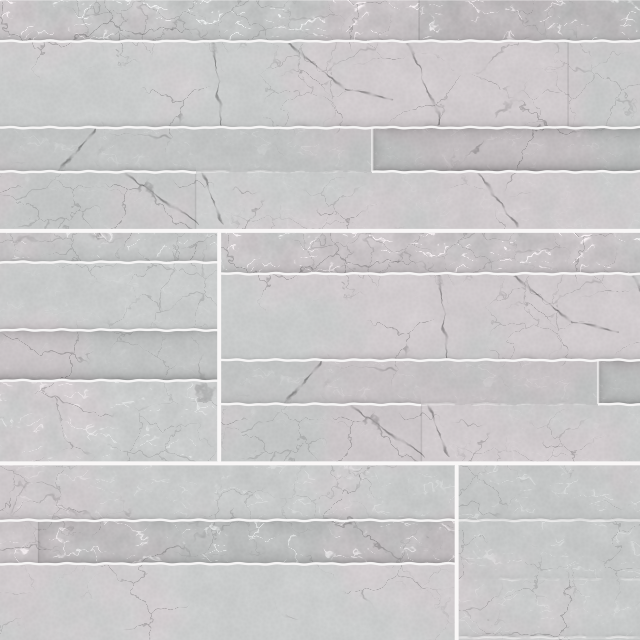
Reproduce this texture procedurally as a three.js fragment shader.

```glsl
// Split-face stone cladding: three courses of staggered panels, each cut into
// uneven strips by pale ledges. Marble veins and chisel marks come from cellular
// noise, cloudy tone from layered sines; one panel design repeats, shifted.
varying vec2 vUv;

const float COURSE = 0.3633;
const vec3 GROUT = vec3(0.975, 0.97, 0.97);
const vec3 LEDGE_LIGHT = vec3(0.965, 0.96, 0.96);
const vec3 COOL = vec3(0.99, 1.0, 1.0);
const vec3 WARM = vec3(1.014, 0.988, 1.0);

struct Panel {
  float left, seed;
  vec3 ledges, strength;               // depth and visibility of each ledge
  vec4 splits, toneL, toneR;           // per strip: butt joint, tone either side
  vec4 rough, recess;                  // per strip: chiselling, sunken right part
};

Panel panelAt(float x, float course) {
  if (course < 0.5 || (course < 1.5 && x > 0.3425))
    return Panel(course < 0.5 ? -0.0104 : 0.3425, 1.0,
      vec3(0.067, 0.202, 0.271), vec3(1.0), vec4(0.665, 0.898, 0.592, 0.316),
      vec4(0.775, 0.803, 0.772, 0.782), vec4(0.735, 0.797, 0.755, 0.803),
      vec4(1.0, 0.04, 0.2, 0.1), vec4(0.0, 0.0, 1.0, 0.0));
  if (course < 1.5)
    return Panel(0.0, 4.0,
      vec3(0.049, 0.155, 0.234), vec3(1.0), vec4(9.0, 9.0, -1.0, 9.0),
      vec4(0.78, 0.803, 0.775, 0.803), vec4(0.775),
      vec4(0.7, 0.12, 0.1, 0.5), vec4(0.0, 0.0, 0.9, 0.0));
  if (x < 0.7135)
    return Panel(0.0, 7.0,
      vec3(0.089, 0.157, 9.0), vec3(1.0), vec4(9.0, 0.06, 9.0, 9.0),
      vec4(0.797, 0.78, 0.805, 0.805), vec4(0.75),
      vec4(0.3, 0.9, 0.03, 0.0), vec4(0.0, 0.4, 0.0, 0.0));
  return Panel(0.7135, 11.0,
    vec3(0.089, 0.181, 0.272), vec3(0.75, 0.3, 0.6), vec4(9.0),
    vec4(0.785, 0.79, 0.795, 0.795), vec4(0.79),
    vec4(0.4, 0.35, 0.25, 0.1), vec4(0.0));
}

float pick(vec4 v, float i) {
  return dot(v, 1.0 - step(0.5, abs(vec4(0.0, 1.0, 2.0, 3.0) - i)));
}

float band(float d, float halfWidth) {
  return 1.0 - smoothstep(halfWidth - 0.001, halfWidth + 0.001, abs(d));
}

vec2 hash2(vec2 p) {
  vec3 h = fract(p.xyx * vec3(0.1031, 0.103, 0.0973));
  h += dot(h, h.yzx + 33.33);
  return fract((h.xx + h.yz) * h.zy);
}

// Nearest and second nearest feature distances
vec2 cells(vec2 p) {
  vec2 near = vec2(9.0);
  for (int j = -1; j <= 1; j++)
    for (int i = -1; i <= 1; i++) {
      vec2 g = vec2(float(i), float(j));
      float d = length(g + hash2(floor(p) + g) - fract(p));
      near = d < near.x ? vec2(d, near.x) : vec2(near.x, min(near.y, d));
    }
  return near;
}

// Cloudy layered sines, about -1 to 1
float clouds(vec2 p) {
  float sum = 0.0, amp = 0.5;
  for (int i = 0; i < 5; i++) {
    p = mat2(0.8, 0.6, -0.6, 0.8) * p * 1.75 + 1.3;
    sum += amp * sin(p.x + 1.4 * sin(p.y));
    amp *= 0.62;
  }
  return sum;
}

float seam(vec2 p, float width) {
  vec2 f = cells(p);
  return 1.0 - smoothstep(0.0, width, f.y - f.x);
}

// Wandering crack from a to b, swelling and thinning along its length
float crack(vec2 p, vec2 a, vec2 b) {
  vec2 ab = b - a;
  float h = clamp(dot(p - a, ab) / dot(ab, ab), 0.0, 1.0);
  float width = 0.0014 + 0.0016 * pow(0.5 + 0.5 * sin(h * 9.0 + a.x * 40.0), 3.0);
  return (1.0 - smoothstep(0.0, width * 1.5, length(p - a - ab * h))) * (0.6 + 0.4 * sin(h * 17.0 + b.y * 50.0));
}

float mainCracks(vec2 p) {
  float c = crack(p, vec2(0.342, 0.070), vec2(0.359, 0.198));
  c = max(c, crack(p, vec2(0.460, 0.070), vec2(0.551, 0.143)));
  c = max(c, crack(p, vec2(0.551, 0.143), vec2(0.622, 0.161)));
  c = max(c, crack(p, vec2(0.648, 0.070), vec2(0.700, 0.198)));
  c = max(c, crack(p, vec2(0.160, 0.204), vec2(0.102, 0.270)));
  c = max(c, crack(p, vec2(0.206, 0.276), vec2(0.319, 0.354)));
  c = max(c, crack(p, vec2(0.329, 0.273), vec2(0.359, 0.354)));
  return max(c, crack(p, vec2(0.759, 0.273), vec2(0.820, 0.357)));
}

void main() {
  // Course, panel and strip under this point
  float row = (1.0 - vUv.y + 0.0026) / COURSE, course = floor(row);
  Panel panel = panelAt(vUv.x, course);
  vec2 q = vec2(vUv.x - panel.left, fract(row) * COURSE), s = q + panel.seed * 3.7;
  float wobble = 0.0007 * sin(s.x * 95.0) + 0.0005 * sin(s.x * 211.0);
  float strip = dot(step(panel.ledges, vec3(q.y + wobble)), vec3(1.0));
  float side = q.x - pick(panel.splits, strip);
  float rough = pick(panel.rough, strip), recess = pick(panel.recess, strip);

  // Stone body: cloudy tone and fine grain
  float cloud = clouds(s * 9.0), fine = clouds(s * 42.0 + 5.0);
  float tone = mix(pick(panel.toneL, strip), pick(panel.toneR, strip), smoothstep(-0.001, 0.001, side));
  tone += 0.012 * cloud + (0.009 + 0.02 * rough) * fine + 0.022 * (cells(s * 150.0).x - 0.45);

  // Sunken insert and butt joints
  float top = pick(vec4(0.0, panel.ledges), strip), base = pick(vec4(panel.ledges, COURSE), strip);
  float inset = max(min(min(q.y - top, base - q.y), side), 0.0);
  tone -= 0.14 * recess * step(0.0, side) * exp(-inset / 0.009);
  tone -= 0.07 * (1.0 - recess) * band(side, 0.0012);

  // Veins and cracks
  vec2 bent = s + 0.012 * vec2(fine, clouds(s * 26.0 + 9.0));
  float veins = seam(bent * vec2(8.0, 11.0), 0.028) * smoothstep(0.0, 0.6, cloud);
  veins += 0.6 * seam(bent.yx * vec2(21.0, 17.0) + 4.0, 0.05) * smoothstep(0.1, 0.7, clouds(s * 7.0 + 2.0));
  tone -= 0.14 * veins;
  if (panel.seed < 2.0) tone -= 0.26 * mainCracks(q + 0.004 * vec2(fine, cloud));

  // Chisel marks: pale broken strokes
  float stroke = seam(bent * vec2(17.0, 52.0), 0.09) * smoothstep(0.05, 0.5, fine);
  tone += 0.15 * rough * stroke;
  vec3 color = tone * mix(COOL, WARM, smoothstep(-0.35, 0.35, cloud * 0.5 + 0.4 * sin(s.x * 6.0 + course * 2.0)));

  // Ledges: ragged shadow above a bright lip
  for (int i = 0; i < 3; i++) {
    float d = q.y - panel.ledges[i] + wobble, show = panel.strength[i];
    if (i == 2 && panel.seed < 2.0) show *= 1.0 - 0.6 * step(0.316, q.x) * step(q.x, 0.592);
    show *= mix(smoothstep(-0.4, 0.3, fine), 1.0, smoothstep(0.4, 0.9, show));
    float shade = (1.0 - smoothstep(-0.001, 0.001, d)) * exp(min(d, 0.0) / (0.0045 + 0.002 * cloud));
    color *= 1.0 - 0.27 * show * shade * (0.8 + 0.4 * fine);
    color = mix(color, LEDGE_LIGHT, show * band(d, 0.0019));
  }
  color = mix(color, LEDGE_LIGHT, 0.7 * step(0.9, recess) * band(side, 0.0018));

  // Grout between courses and panels
  float joint = course < 0.5 ? 9.0 : (course < 1.5 ? 0.3425 : 0.7135);
  float gap = min(min(q.y, COURSE - q.y), abs(vUv.x - joint));
  gl_FragColor = vec4(mix(color, GROUT, band(gap, 0.0031)), 1.0);
}
```
